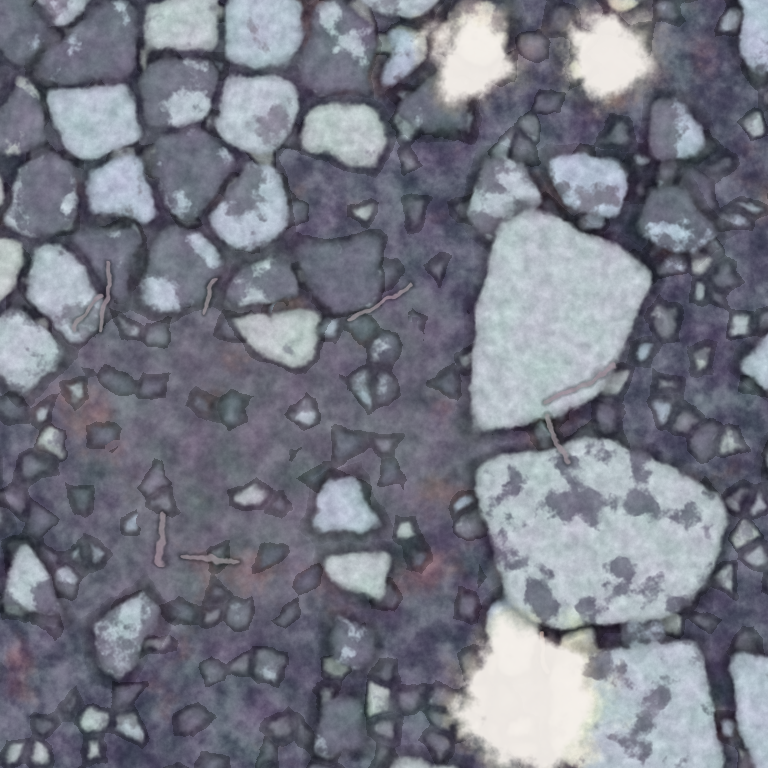
Give the GLSL for this texture, as a WebGL 1 fragment shader.

```glsl
precision highp float;
// Weathered stony ground: pale lichen-crusted stones of three sizes in dark soil.
// Rounded Voronoi cells form the stones; gradient noise warps their outlines and
// supplies crust, soil and grain. Twigs and patches of sunlight lie on top.
uniform vec2 u_resolution;

float hash(vec2 p) {
  return fract(sin(dot(p, vec2(127.1, 311.7))) * 43758.55);
}

vec2 hash2(vec2 p) {
  return vec2(hash(p), hash(p + 57.3));
}

float gradientNoise(vec2 p) {
  vec2 i = floor(p), f = fract(p);
  vec2 u = f * f * f * (f * (f * 6.0 - 15.0) + 10.0);
  vec2 e = vec2(1.0, 0.0);
  float a = dot(hash2(i) * 2.0 - 1.0, f);
  float b = dot(hash2(i + e.xy) * 2.0 - 1.0, f - e.xy);
  float c = dot(hash2(i + e.yx) * 2.0 - 1.0, f - e.yx);
  float d = dot(hash2(i + e.xx) * 2.0 - 1.0, f - e.xx);
  return mix(mix(a, b, u.x), mix(c, d, u.x), u.y);
}

float fbm(vec2 p) {
  float sum = 0.0, amplitude = 0.75;
  for (int i = 0; i < 5; i++) {
    sum += amplitude * gradientNoise(p);
    p = mat2(1.6, 1.2, -1.2, 1.6) * p + 7.3;
    amplitude *= 0.55;
  }
  return sum;
}

// x: rounded distance to the cell border, y: cell seed, zw: cell centre
vec4 stoneCell(vec2 p, float scale) {
  vec2 q = p * scale, cell = floor(q), id = cell, centre = cell;
  float nearest = 9.0;
  for (int y = -1; y <= 1; y++)
    for (int x = -1; x <= 1; x++) {
      vec2 c = cell + vec2(x, y);
      vec2 site = c + 0.1 + 0.8 * hash2(c + scale);
      float d = distance(site, q);
      if (d < nearest) { nearest = d; id = c; centre = site; }
    }
  float sum = 0.0;
  for (int y = -2; y <= 2; y++)
    for (int x = -2; x <= 2; x++) {
      vec2 c = id + vec2(x, y);
      vec2 site = c + 0.1 + 0.8 * hash2(c + scale);
      vec2 across = site - centre;
      if (dot(across, across) > 0.0001)
        sum += exp(-18.0 * dot(0.5 * (centre + site) - q, normalize(across)));
    }
  return vec4(-log(sum) / 18.0 / scale, hash(id + scale * 3.1), centre / scale);
}

// Lays one stone with a dark rim, a grey body and a pale broken crust
vec3 layStone(vec3 under, vec2 p, vec4 cell, float presence, float gap, float paleness) {
  float present = step(cell.y, presence);
  float tone = hash(cell.yy * 91.7 + 3.0);
  float inside = cell.x - gap;
  vec3 bare = mix(vec3(0.41, 0.42, 0.48), vec3(0.57, 0.58, 0.62), tone);
  bare += 0.12 * fbm(p * 35.0);
  vec3 crust = mix(vec3(0.69, 0.74, 0.81), vec3(0.74, 0.77, 0.77), hash(cell.yy * 37.0));
  crust += 0.16 * fbm(p * 50.0 + 4.0);
  float cover = smoothstep(-0.08, 0.1, fbm(p * 15.0 + tone * 40.0) + paleness + 0.7 * (tone - 0.5));
  vec3 stone = mix(bare, crust, cover);
  stone *= 0.82 + 0.18 * smoothstep(0.0, 0.012, inside);
  under *= 1.0 - 0.28 * present * smoothstep(-0.022, -0.002, inside);
  return mix(under, stone, present * smoothstep(-0.003, 0.004, inside));
}

void main() {
  vec2 p = gl_FragCoord.xy / min(u_resolution.x, u_resolution.y);
  vec2 warp = vec2(fbm(p * 13.0), fbm(p * 13.0 + 31.0));
  vec2 q = p + 0.02 * warp;

  // Soil, with brownish and bluish drifts of debris
  float soil = fbm(p * 9.0 + 2.0) * 0.6 + fbm(p * 32.0) * 0.7;
  vec3 color = mix(vec3(0.25, 0.25, 0.33), vec3(0.47, 0.48, 0.54), smoothstep(-0.35, 0.42, soil));
  float debris = smoothstep(0.4, 0.1, distance(p, vec2(0.33, 0.42)) + 0.25 * fbm(p * 6.0));
  color = mix(color, vec3(0.46, 0.45, 0.49) + 0.2 * fbm(p * 28.0 + 9.0), 0.65 * debris);
  float brown = smoothstep(0.12, 0.4, fbm(p * 6.0 + 17.0));
  color = mix(color, color * vec3(1.17, 1.0, 0.92), brown);

  // Pebbles everywhere, crowded stones at upper left, boulders at right
  vec4 pebble = stoneCell(q, 27.0);
  color = layStone(color, p, pebble, 0.42 - 0.15 * debris, 0.0025 + 0.008 * hash(pebble.yy), -0.12);
  vec4 cobble = stoneCell(q, 10.0);
  float crowding = (1.0 - smoothstep(0.45, 0.6, cobble.z)) * smoothstep(0.48, 0.62, cobble.w);
  color = layStone(color, p, cobble, mix(0.24, 0.9, crowding),
                   mix(0.012, 0.003, crowding) + 0.006 * hash(cobble.yy), 0.08);
  vec4 boulder = stoneCell(q + 0.06, 4.2);
  color = layStone(color, p, boulder, 0.55 * smoothstep(0.6, 0.72, boulder.z), 0.016, 0.32);

  // Thin twigs and dry stalks
  for (int i = 0; i < 9; i++) {
    vec2 seed = vec2(float(i), 5.0);
    float angle = 6.28 * hash(seed + 2.0);
    vec2 along = vec2(cos(angle), sin(angle));
    vec2 offset = q - 0.1 - 0.7 * hash2(seed);
    float reach = 0.02 + 0.03 * hash(seed + 8.0);
    float d = length(offset - along * clamp(dot(offset, along), -reach, reach));
    color = mix(color, color * 0.75, 1.0 - smoothstep(0.003, 0.009, d));
    color = mix(color, vec3(0.6, 0.56, 0.59), 0.8 - 0.8 * smoothstep(0.0015, 0.004, d));
  }

  // Fine grain with a faint violet and green cast
  color += 0.09 * fbm(p * 85.0);
  color += 0.05 * gradientNoise(p * 22.0 + 40.0) * vec3(1.0, -0.5, 0.6);

  // Overexposed sunlight with warm, ragged margins
  for (int i = 0; i < 3; i++) {
    float k = float(i), first = 1.0 - step(0.5, k);
    vec2 spot = vec2(0.69 + 0.1 * sin(4.0 * k), mix(0.93, 0.09, first));
    float d = distance(p, spot) - mix(0.052, 0.09, first) + 0.055 * fbm(p * 16.0 + k);
    color = mix(color, color * vec3(1.2, 1.14, 1.0), 1.0 - smoothstep(0.0, 0.04, d));
    color = mix(color, vec3(0.96, 0.94, 0.92), 0.95 - 0.95 * smoothstep(-0.018, 0.012, d));
  }
  gl_FragColor = vec4(clamp(color, 0.0, 1.0), 1.0);
}
```
